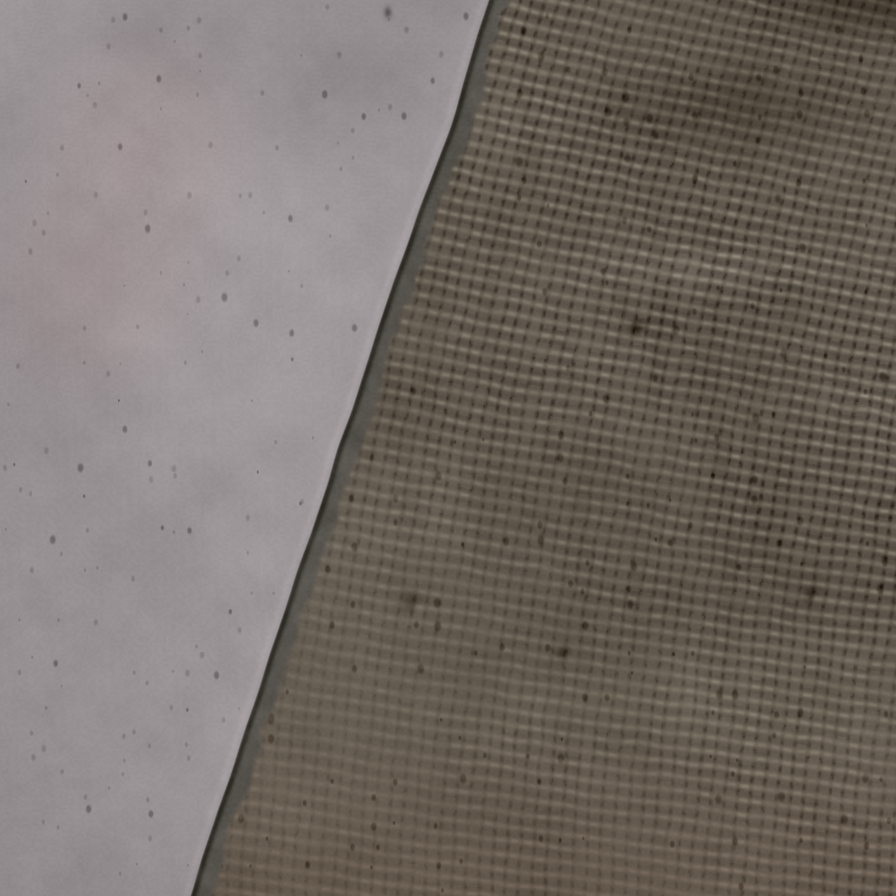
Reproduce this texture procedurally as a WebGL 1 fragment shader.

```glsl
precision highp float;
uniform vec2 u_resolution;

#define EDGE_BASE 0.212
#define EDGE_LEAN 0.332
#define BORDER_WIDTH 0.026
#define ROW_PITCH 0.0163
#define COLUMN_PITCH 0.0148
#define WEAVE_CONTRAST 0.62
#define GRAIN 0.022
#define CONCRETE vec3(0.592, 0.568, 0.577)
#define FABRIC vec3(0.392, 0.361, 0.318)
#define BORDER vec3(0.335, 0.322, 0.300)

float hash(vec2 p) {
  return fract(sin(dot(p, vec2(127.1, 311.7))) * 43758.5453);
}

float noise(vec2 p) {
  vec2 i = floor(p), f = fract(p);
  f = f * f * (3.0 - 2.0 * f);
  return mix(mix(hash(i), hash(i + vec2(1.0, 0.0)), f.x),
             mix(hash(i + vec2(0.0, 1.0)), hash(i + 1.0), f.x), f.y);
}

float fbm(vec2 p) {
  float sum = 0.0, weight = 0.5;
  for (int i = 0; i < 5; i++) {
    sum += weight * noise(p);
    p = mat2(1.6, 1.2, -1.2, 1.6) * p + 7.3;
    weight *= 0.5;
  }
  return sum;
}

// Soft blob, 1 at its centre
float blob(vec2 p, vec2 centre, vec2 size) {
  vec2 d = (p - centre) / size;
  return exp(-dot(d, d));
}

// Sparse dark flecks, one candidate per cell
float flecks(vec2 p, float cells, float density, float radius) {
  vec2 q = p * cells, id = floor(q);
  vec2 centre = 0.25 + 0.5 * vec2(hash(id + 3.1), hash(id + 8.7));
  float size = radius * (0.5 + hash(id + 5.9));
  float d = length((fract(q) - centre) * vec2(1.2, 0.8));
  return step(1.0 - density, hash(id)) * (1.0 - smoothstep(size * 0.3, size, d));
}

// Round pit: dark centre, lit lower right rim
float pit(vec2 p, vec2 centre, float radius) {
  vec2 d = p - centre;
  float rim = blob(p, centre + radius * vec2(0.6, -0.6), vec2(radius * 0.6));
  return 0.10 * rim - 0.20 * exp(-dot(d, d) / (radius * radius));
}

vec3 concrete(vec2 p) {
  float cloud = fbm(p * 5.0) - 0.48;
  float mottling = fbm(p * 24.0 + 4.0) - 0.48;
  vec3 c = CONCRETE + 0.09 * cloud + 0.05 * mottling;
  c += vec3(0.020, -0.002, -0.004) * (blob(p, vec2(0.16, 0.84), vec2(0.10))
     + blob(p, vec2(0.10, 0.68), vec2(0.10)));
  c -= 0.035 * blob(p, vec2(0.38, 0.90), vec2(0.07, 0.05));
  c += 0.025 * blob(p, vec2(0.30, 0.60), vec2(0.12, 0.25));
  c -= 0.16 * flecks(p, 26.0, 0.13, 0.10);
  c -= 0.08 * flecks(p + 0.37, 70.0, 0.08, 0.22);
  c -= 0.22 * blob(p, vec2(0.433, 0.986), vec2(0.004, 0.006));
  return c;
}

vec3 fabric(vec2 p) {
  // Rows fall to the right, more steeply towards the top
  float slope = mix(0.13, 0.23, p.y);
  float wobble = 0.004 * (noise(p * 9.0) - 0.5) + 0.003 * (noise(p * 35.0) - 0.5);
  float row = (p.y + slope * (p.x - 0.6) + wobble) / ROW_PITCH;
  float column = (p.x - mix(0.06, 0.18, p.y) * p.y + wobble) / COLUMN_PITCH;
  vec2 cell = vec2(floor(column), floor(row));
  vec2 f = fract(vec2(column, row)) - 0.5;

  // Raised threads with dark gaps between them
  float thread = exp(-f.y * f.y * 28.0);
  float bump = 1.0 - smoothstep(0.15, 0.50, abs(f.x));
  float gap = smoothstep(0.24, 0.48, abs(f.x)) * smoothstep(0.10, 0.45, abs(f.y));
  float strength = WEAVE_CONTRAST * mix(0.35, 1.0, smoothstep(0.2, 1.4, p.x + p.y * 0.8));
  strength *= 0.55 + 0.9 * fbm(p * 7.0 + 2.0);
  float variation = 0.55 + 0.9 * hash(cell);
  float relief = 0.19 * (thread * (0.35 + 0.65 * bump) - 0.36) * variation;
  relief -= 0.16 * (gap - 0.13) * (0.6 + 0.8 * hash(cell + 4.0));

  // Broad stains and worn areas
  float tone = 0.09 * (fbm(p * vec2(5.0, 9.0)) - 0.48);
  tone -= 0.055 * blob(p, vec2(0.84, 0.88), vec2(0.16, 0.045));
  tone -= 0.110 * blob(p, vec2(0.98, 1.00), vec2(0.12, 0.04));
  tone += 0.045 * blob(p, vec2(0.77, 0.70), vec2(0.12, 0.025));
  tone -= 0.025 * blob(p, vec2(0.78, 0.33), vec2(0.15, 0.06));
  tone -= 0.045 * (noise(p * vec2(75.0, 12.0)) - 0.45) * strength;

  vec3 c = FABRIC + tone + strength * relief * vec3(1.0, 0.98, 0.90);
  c += vec3(0.012, 0.0, -0.006) * (1.0 - smoothstep(0.0, 0.35, p.y));
  c -= 0.11 * flecks(p, 42.0, 0.16, 0.20);
  c += pit(p, vec2(0.712, 0.634), 0.009);
  c += 0.7 * pit(p, vec2(0.630, 0.271), 0.008);
  c += 0.6 * pit(p, vec2(0.905, 0.336), 0.008);
  c += 0.6 * pit(p, vec2(0.460, 0.328), 0.011);
  return c;
}

void main() {
  vec2 p = gl_FragCoord.xy / u_resolution;
  float aa = 1.2 / u_resolution.y;

  // Signed distance from the cut edge, positive on the fabric
  float bend = 0.006 * blob(p, vec2(0.50, 0.86), vec2(0.20, 0.10));
  float d = (p.x - EDGE_BASE - EDGE_LEAN * p.y - bend) / sqrt(1.0 + EDGE_LEAN * EDGE_LEAN);
  d += 0.002 * (noise(vec2(p.y * 22.0, 3.0)) - 0.5);

  // Ragged border, then the shadowed rim
  float ragged = d + 0.010 * (noise(p * 55.0) - 0.5);
  vec3 border = BORDER + 0.10 * (fbm(p * 45.0) - 0.48);
  vec3 cloth = mix(border, fabric(p), smoothstep(BORDER_WIDTH * 0.65, BORDER_WIDTH, ragged));
  cloth -= 0.15 * exp(-pow((d - 0.003) / 0.0035, 2.0));
  vec3 slab = concrete(p) + 0.03 * exp(-pow((d + 0.006) / 0.004, 2.0));
  vec3 color = mix(slab, cloth, smoothstep(-aa, aa, d));

  color += GRAIN * (noise(p * 380.0) - 0.5);
  gl_FragColor = vec4(clamp(color, 0.0, 1.0), 1.0);
}
```
